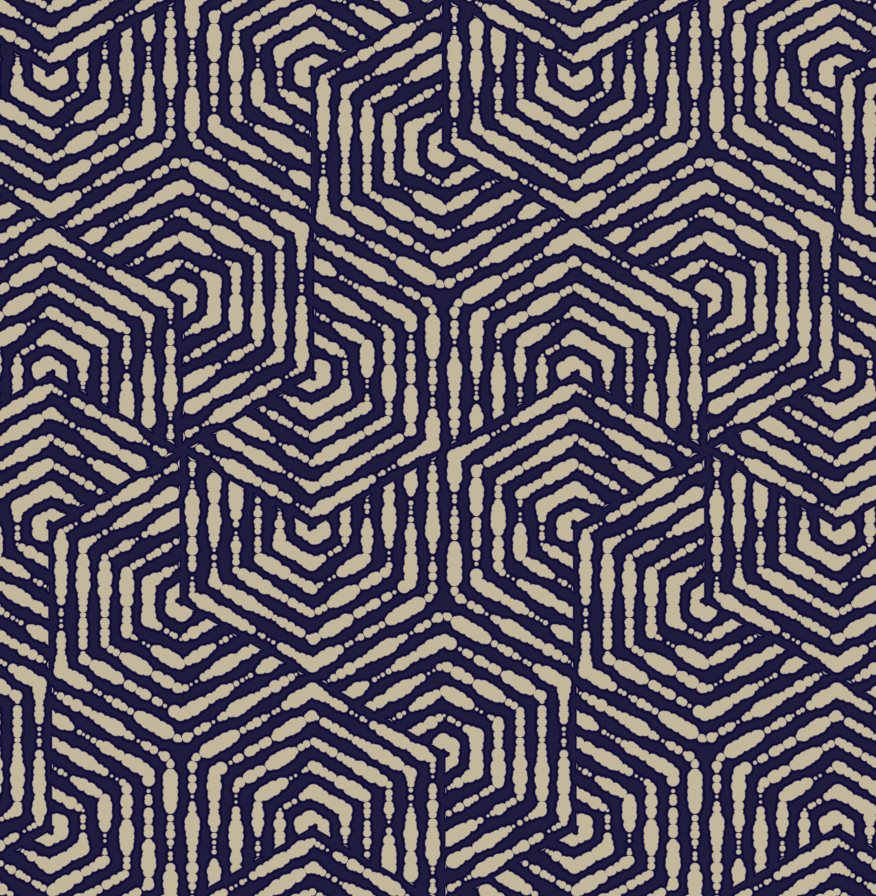
Give the GLSL for this pattern, as a WebGL 2 fragment shader.

```glsl
#version 300 es
precision highp float;

uniform vec2 u_resolution;
out vec4 outColor;

// Layout, in canvas heights
const float EDGE = 0.169;                  // side of one triangle
const vec2 STAR = vec2(0.2024, 0.4974);    // a six-fold centre

// Sizes, in triangle sides
const float RINGS = 6.0;
const float BEAD_MIN = 0.011;
const float BEAD_MAX = 0.051;
const float BEAD_JITTER = 0.7;             // in bead steps
const float SOFTNESS = 0.007;
const float HALO_WIDTH = 0.024;
const float CUT_GAP = 0.012;

const vec3 NAVY = vec3(0.12, 0.11, 0.24);
const vec3 DEEP_NAVY = vec3(0.06, 0.05, 0.22);
const vec3 CREAM = vec3(0.77, 0.72, 0.61);

const float SIXTH = 1.04719755;            // 60 degrees
const float ROOT3 = 1.7320508;
const float APOTHEM = ROOT3 * 0.5;
const float SPACING = APOTHEM / RINGS;

vec2 direction(float a) { return vec2(cos(a), sin(a)); }

vec2 turn(vec2 p, float a) {
    vec2 d = direction(a);
    return vec2(d.x * p.x - d.y * p.y, d.y * p.x + d.x * p.y);
}

float hash(vec2 p) {
    return fract(sin(dot(p, vec2(127.1, 311.7))) * 4375.85);
}

// Offset from the nearest star of the hexagonal lattice
vec2 nearestStar(vec2 p) {
    vec2 cell = vec2(2.0 * ROOT3, 6.0);
    vec2 a = p - cell * round(p / cell);
    vec2 b = p - cell * (floor(p / cell) + 0.5);
    return dot(a, a) < dot(b, b) ? a : b;
}

// Fold all swirls onto one, centred a triangle side above its star
vec2 foldToSwirl(vec2 p) {
    float wedge = floor(atan(p.y, p.x) / SIXTH - 0.5);
    p = turn(p, -wedge * SIXTH);
    if (p.x > APOTHEM) p = turn(p, SIXTH);
    return p - vec2(0.0, 1.0);
}

// Hexagon corners, clockwise from the start of the swirl
vec2 corner(float k) { return direction((2.5 - k) * SIXTH); }

vec2 beadCentre(float m, float perSide, float radius) {
    float t = m / perSide;
    float k = floor(t);
    return radius * mix(corner(k), corner(k + 1.0), t - k);
}

// Layered waves swell and thin the strand, a hash roughens it
float beadRadius(float m, float ring) {
    float swell = 0.56 + 0.33 * sin(m * 0.37 + ring * 2.1)
                + 0.20 * sin(m * 0.83 + ring * 4.7)
                + 0.45 * (hash(vec2(m, ring)) - 0.5);
    return mix(BEAD_MIN, BEAD_MAX, clamp(swell, 0.0, 1.0));
}

// Signed distance to the beads of the ring that holds q
float beadDistance(vec2 q) {
    float side = floor(2.5 - atan(q.y, q.x) / SIXTH);
    vec2 normal = direction((2.0 - side) * SIXTH);
    vec2 tangent = vec2(normal.y, -normal.x);
    float ring = floor(dot(q, normal) / SPACING);
    float radius = (ring + 0.5) * SPACING / APOTHEM;
    float perSide = 4.0 * ring + 2.0;
    float along = (side + 0.5) * perSide + dot(q, tangent) * perSide / radius;

    float d = 1.0;
    for (float i = -3.0; i <= 3.0; i++) {
        float m = round(along) + i;
        float shift = BEAD_JITTER * (hash(vec2(ring + 17.0, m)) - 0.5);
        vec2 centre = beadCentre(m + shift, perSide, radius);
        d = min(d, length(q - centre) - beadRadius(m, ring));
    }
    return d;
}

// Distance to the two straight cuts where a swirl starts and ends
float cutDistance(vec2 q) {
    if (q.x < 0.0) return dot(q, direction(SIXTH));
    return q.y < 0.0 ? q.x : 1.0;
}

void main() {
    vec2 p = (gl_FragCoord.xy / u_resolution.y - STAR) / EDGE;
    float soft = max(SOFTNESS, 0.7 / (u_resolution.y * EDGE));

    vec2 q = foldToSwirl(nearestStar(p));
    float d = max(beadDistance(q), CUT_GAP - cutDistance(q));

    // Ground, darker beside the strands, then the beads
    float halo = 1.0 - smoothstep(0.4 * HALO_WIDTH, HALO_WIDTH, d);
    vec3 color = mix(NAVY, DEEP_NAVY, halo);
    color = mix(color, CREAM, 1.0 - smoothstep(-soft, soft, d));
    outColor = vec4(color, 1.0);
}
```
